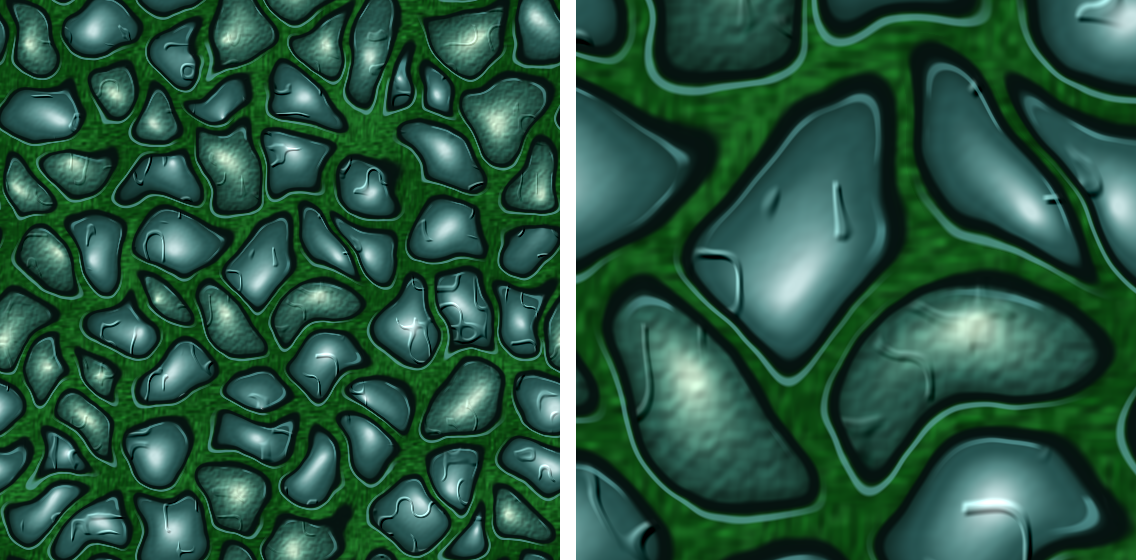
Left, the full canvas; right, a detail of the centre.
Give the GLSL for this texture, as a Shadertoy shader.

```glsl
// Glossy teal river stones set in fibrous green moss, tiling seamlessly.

const float TAU = 6.2831853;
const float CELLS = 8.0;          // stones along each side
const float CORNER = 13.0;        // higher gives sharper stone corners
const vec2 RELIEF = vec2(-0.0013, 0.0018);

const vec3 SHADOW = vec3(0.02, 0.07, 0.06);
const vec3 STONE_DARK = vec3(0.06, 0.17, 0.15);
const vec3 STONE_TEAL = vec3(0.15, 0.33, 0.32);
const vec3 STONE_PALE = vec3(0.36, 0.57, 0.56);
const vec3 STONE_SHINE = vec3(0.78, 0.89, 0.89);
const vec3 RIM_LIGHT = vec3(0.38, 0.66, 0.66);
const vec3 MOSS_DEEP = vec3(0.04, 0.27, 0.06);
const vec3 MOSS_BRIGHT = vec3(0.11, 0.42, 0.14);

struct Stone {
    float depth;   // distance inside the outline, negative in the moss
    vec2 offset;   // position relative to the stone's seed
    vec2 traits;   // random values of this stone
};

vec2 hash2(vec2 c) {
    vec3 q = fract(c.xyx * vec3(0.1031, 0.1030, 0.0973));
    q += dot(q, q.yzx + 33.33);
    return fract((q.xx + q.yz) * q.zy);
}

// Value noise that wraps after a whole number of periods.
float noise(vec2 uv, vec2 period) {
    vec2 p = uv * period, i = floor(p), f = fract(p);
    f = f * f * (3.0 - 2.0 * f);
    float a = hash2(mod(i, period)).x;
    float b = hash2(mod(i + vec2(1, 0), period)).x;
    float c = hash2(mod(i + vec2(0, 1), period)).x;
    float d = hash2(mod(i + vec2(1, 1), period)).x;
    return mix(mix(a, b, f.x), mix(c, d, f.x), f.y);
}

float emboss(vec2 uv, vec2 period) {
    return noise(uv, period) - noise(uv + RELIEF, period);
}

// Layered sines bend the straight cell walls.
vec2 bend(vec2 uv) {
    vec2 a = sin(TAU * (uv.yx * vec2(3, 4) + uv * vec2(2, 1)));
    vec2 b = sin(TAU * (uv.yx * vec2(9, 8) + uv * vec2(-4, 5)) + 1.7);
    return 0.16 * a + 0.05 * b;
}

vec2 seedOf(vec2 cell) {
    return cell + 0.5 + 0.82 * (hash2(mod(cell, CELLS) + 17.0) - 0.5);
}

float weightOf(vec2 cell) {
    return 0.2 * hash2(mod(cell, CELLS) + 41.0).x;
}

// Weighted cellular pattern with smoothly joined walls.
Stone findStone(vec2 p) {
    vec2 base = floor(p), owner = base;
    float nearest = 1e3;
    for (int k = 0; k < 25; k++) {
        vec2 cell = base + vec2(k % 5 - 2, k / 5 - 2);
        vec2 d = p - seedOf(cell);
        float power = dot(d, d) - weightOf(cell);
        if (power < nearest) { nearest = power; owner = cell; }
    }
    vec2 seed = seedOf(owner);
    float walls = 0.0;
    for (int k = 0; k < 25; k++) {
        vec2 cell = base + vec2(k % 5 - 2, k / 5 - 2);
        if (cell == owner) continue;
        vec2 other = seedOf(cell), d = p - other;
        float power = dot(d, d) - weightOf(cell);
        walls += exp(-CORNER * (power - nearest) / (2.0 * distance(other, seed)));
    }
    vec2 traits = hash2(mod(owner, CELLS) + 73.0);
    float gap = mix(0.055, 0.115, traits.y);
    return Stone(-log(walls) / CORNER - gap, p - seed, traits);
}

// Short, broken scratches along noise contours.
float scratches(vec2 uv) {
    float line = 1.0 - smoothstep(0.02, 0.09, abs(noise(uv, vec2(36, 32)) - 0.5));
    return line * smoothstep(0.56, 0.66, noise(uv + 0.37, vec2(23)));
}

vec3 mossColor(vec2 uv, float depth) {
    float turn = smoothstep(0.35, 0.65, noise(uv, vec2(26)));
    float fibre = mix(emboss(uv, vec2(210, 90)), emboss(uv, vec2(100, 190)), turn);
    float patches = noise(uv, vec2(9)) * 0.5 + noise(uv, vec2(140)) * 0.5;
    vec3 col = mix(MOSS_DEEP, MOSS_BRIGHT, smoothstep(0.25, 0.85, patches));
    col *= 1.0 + 0.75 * fibre;
    return col * mix(0.72, 1.0, smoothstep(0.0, 0.09, -depth));
}

vec3 stoneColor(vec2 uv, Stone s) {
    float r = length(s.offset);
    float q = r / (r + max(s.depth, 0.001));   // 0 at the seed, 1 at the outline
    q += 0.05 * (noise(uv, vec2(30)) - 0.5);
    vec3 col = mix(STONE_SHINE, STONE_PALE, smoothstep(0.1, 0.5, q));
    col = mix(col, STONE_TEAL, smoothstep(0.4, 0.75, q));
    col = mix(col, STONE_DARK, smoothstep(0.76, 1.0, q));
    float rough = smoothstep(0.55, 0.75, s.traits.x);
    col *= mix(vec3(1), vec3(0.98, 1.0, 0.88), rough);
    float grain = emboss(uv, vec2(170)) + 0.5 * emboss(uv, vec2(90));
    col *= 1.0 + grain * mix(0.1, 0.75, rough) * (0.4 + 0.6 * q);
    float cut = scratches(uv) - scratches(uv + 1.5 * RELIEF);
    return col + cut * mix(0.36, 0.15, rough) * vec3(0.85, 1.0, 1.0);
}

float band(float x, float center, float width) {
    return 1.0 - smoothstep(0.3 * width, width, abs(x - center));
}

void mainImage(out vec4 fragColor, in vec2 fragCoord) {
    vec2 uv = fragCoord / iResolution.xy;
    float pixel = CELLS / iResolution.y;
    Stone s = findStone(uv * CELLS + bend(uv));
    s.depth += 0.018 * (noise(uv, vec2(64)) - 0.5);

    vec3 col = mix(mossColor(uv, s.depth), stoneColor(uv, s),
                   smoothstep(-pixel, pixel, s.depth));

    // Dark outline, with broken glints on its upper inside and lower outside.
    vec2 dir = s.offset / max(length(s.offset), 0.001);
    float upper = smoothstep(-0.1, 0.8, dot(dir, vec2(0.5, 0.86)));
    float lower = smoothstep(0.0, 0.8, dot(dir, vec2(-0.4, -0.92)));
    float broken = smoothstep(0.3, 0.7, noise(uv, vec2(50)));
    col = mix(col, SHADOW, 0.95 * band(s.depth, 0.005, 0.035 + 0.02 * upper));
    col = mix(col, RIM_LIGHT, 0.65 * upper * broken * band(s.depth, 0.06, 0.02));
    col = mix(col, RIM_LIGHT, 0.7 * lower * band(s.depth, -0.04, 0.022));
    fragColor = vec4(clamp(col, 0.0, 1.0), 1.0);
}
```
